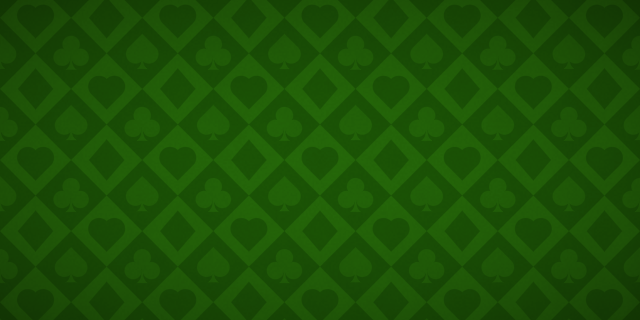
Reproduce this pattern procedurally as a Shadertoy shader.

```glsl
// Green card-table felt: a diamond checkerboard with hearts, diamonds, spades and clubs.

const float CELLS_DOWN = 4.5;
const vec3 LIGHT_FELT = vec3(0.141, 0.400, 0.034);
const vec3 DARK_FELT = vec3(0.104, 0.325, 0.021);

float hash(vec2 p) {
    p = fract(p * vec2(0.1031, 0.1137));
    p += dot(p, p.yx + 33.3);
    return fract((p.x + p.y) * p.x * 7.13);
}

float valueNoise(vec2 p) {
    vec2 i = floor(p), f = fract(p);
    f = f * f * (3.0 - 2.0 * f);
    vec2 e = vec2(0.0, 1.0);
    return mix(mix(hash(i), hash(i + e.yx), f.x),
               mix(hash(i + e.xy), hash(i + e.yy), f.x), f.y);
}

float coverage(float dist, float pixel) {
    return 1.0 - smoothstep(-0.75 * pixel, 0.75 * pixel, dist);
}

// Suit shapes, in units of one cell
float rhombus(vec2 p, vec2 halfSize) {
    p = abs(p);
    return (dot(p, halfSize.yx) - halfSize.x * halfSize.y) / length(halfSize);
}

// Heart with its tip at the origin, about 1.1 tall
float unitHeart(vec2 p) {
    p.x = abs(p.x);
    if (p.x + p.y > 1.0) return length(p - vec2(0.25, 0.75)) - 0.35355;
    vec2 side = p - 0.5 * max(p.x + p.y, 0.0);
    return min(length(p - vec2(0.0, 1.0)), length(side)) * sign(p.x - p.y);
}

float heart(vec2 p, vec2 tip, float size) {
    return unitHeart((p - tip) / size) * size;
}

float stem(vec2 p, float bottom) {
    float flare = clamp((-0.08 - p.y) / (-0.08 - bottom), 0.0, 1.0);
    float side = abs(p.x) - 0.014 - 0.062 * flare * flare * flare;
    return max(side, max(bottom - p.y, p.y));
}

float spade(vec2 p) {
    float leaf = heart(vec2(p.x, -p.y), vec2(0.0, -0.275), 0.38);
    return min(leaf, stem(p, -0.22));
}

float club(vec2 p) {
    float top = length(p - vec2(0.0, 0.125)) - 0.122;
    float sides = length(vec2(abs(p.x) - 0.127, p.y + 0.055)) - 0.122;
    float core = length(p) - 0.045;
    return min(min(top, sides), min(core, stem(p, -0.23)));
}

bool isOdd(vec2 id) {
    return mod(id.x + id.y, 2.0) > 0.5;
}

// 0 is dark felt, 1 is light felt
float suitPattern(vec2 p, float pixel) {
    vec2 lightId = floor(p + 0.5), darkId = floor(p);
    vec2 inLight = p - lightId, inDark = p - darkId - 0.5;

    float darkSuit = isOdd(lightId) ? rhombus(inLight, vec2(0.25, 0.29))
                                    : heart(inLight, vec2(0.0, -0.29), 0.43);
    float lightSuit = isOdd(darkId) ? club(inDark) : spade(inDark);

    float tone = coverage(rhombus(inLight, vec2(0.5)), pixel);
    tone -= 0.95 * coverage(darkSuit, pixel);
    tone += 0.80 * coverage(lightSuit, pixel);
    return clamp(tone, 0.0, 1.0);
}

void mainImage(out vec4 fragColor, in vec2 fragCoord) {
    vec2 uv = (fragCoord - 0.5 * iResolution.xy) / iResolution.y;
    float tone = suitPattern(uv * CELLS_DOWN, CELLS_DOWN / iResolution.y);
    vec3 color = mix(DARK_FELT, LIGHT_FELT, tone);

    // Fine felt grain and faint blotches
    float grain = valueNoise(uv * 190.0 + 300.0) - 0.5;
    float blotch = valueNoise(uv * 16.0 + 70.0) - 0.5;
    color *= 1.0 + 0.035 * grain + 0.025 * blotch;

    // Darkening towards the corners, green fading a little faster
    vec2 fromCenter = 2.0 * fragCoord / iResolution.xy - 1.0;
    float edge = 0.5 * dot(fromCenter, fromCenter);
    color *= 1.0 - edge * vec3(0.33, 0.37, 0.40);

    fragColor = vec4(color, 1.0);
}
```
